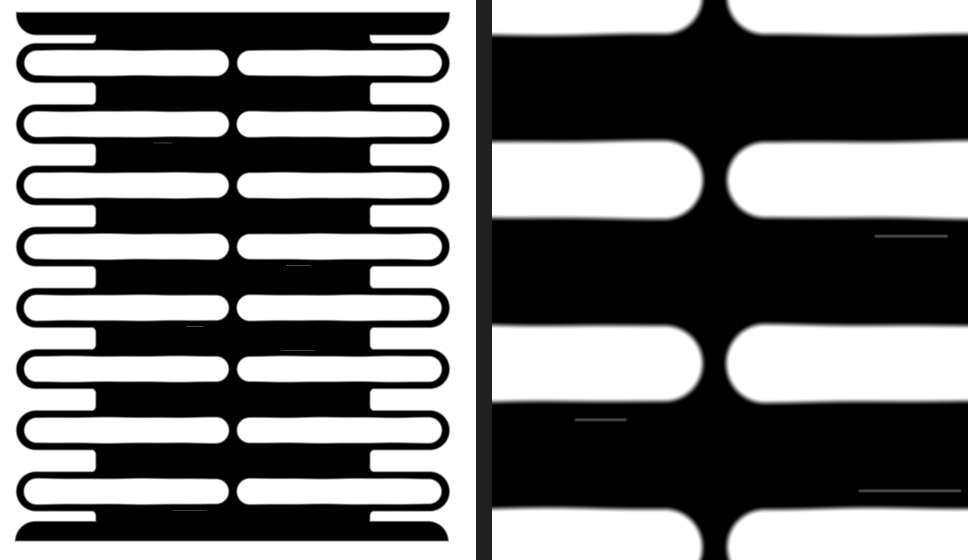
Left, the full canvas; right, a detail of the centre.
Reproduce this pattern procedurally as a WebGL 2 fragment shader.

```glsl
#version 300 es
precision highp float;
// A black column with eight rows of hollow rounded tubes, each split in two
// slots, closed by a cap at both ends. Rows come from rounding y to a pitch;
// shapes are signed distances, with faint scratches and uneven slot edges.

#define ROWS 8.0
#define PITCH 0.1093        // row spacing, in canvas heights
#define FIRST_ROW 0.1224    // centre of the lowest row
#define HALF_WIDTH 0.3867   // reach of tubes and caps
#define TUBE_RADIUS 0.0352
#define SLOT_RADIUS 0.0228
#define SLOT_SPAN vec2(0.0072, 0.3730)
#define COLUMN_HALF 0.2448
#define NOTCH_HALF 0.0202
#define EDGE 0.0024         // half width of the soft edge
#define WOBBLE 0.0004
#define SCRATCH_TONE 0.3

uniform vec2 u_resolution;
out vec4 fragColor;

const vec3 INK = vec3(0.0);
const vec3 PAPER = vec3(1.0);

float hash(vec2 p) {
    return fract(sin(dot(p, vec2(127.1, 311.7))) * 4375.85);
}

float roundedBox(vec2 p, vec2 halfSize, float radius) {
    vec2 q = abs(p) - halfSize + radius;
    return length(max(q, 0.0)) + min(max(q.x, q.y), 0.0) - radius;
}

// End cap: flat outer side, rounded corners on the inner side.
// outward is +1 for the top and -1 for the bottom.
float endCap(vec2 p, float inner, float outer, float outward) {
    float depth = 0.06;
    vec2 q = p - vec2(0.0, inner + outward * depth);
    float body = roundedBox(q, vec2(HALF_WIDTH, depth), 0.036);
    return max(body, outward * (p.y - outer));
}

// Sparse hairline scratches in the solid bands beside the slots.
float scratches(vec2 local, float row) {
    vec2 id = vec2(row, sign(local.x));
    float present = step(0.5, hash(id + 3.7));
    float side = hash(id + 8.1) < 0.25 ? 1.0 : -1.0;
    float middle = mix(0.06, 0.13, hash(id + 1.3));
    float halfLength = mix(0.006, 0.03, hash(id + 5.9));
    vec2 q = vec2(abs(local.x) - middle, local.y - side * 0.0335);
    q.x = max(abs(q.x) - halfLength, 0.0);
    return present * (1.0 - smoothstep(0.0, 0.0016, length(q)));
}

void main() {
    vec2 p = gl_FragCoord.xy / u_resolution.y;
    p.x -= 0.4893 * u_resolution.x / u_resolution.y;

    // Nearest row and position within it
    float row = clamp(round((p.y - FIRST_ROW) / PITCH), 0.0, ROWS - 1.0);
    vec2 local = vec2(p.x, p.y - FIRST_ROW - row * PITCH);
    float ax = abs(p.x);

    // Column with rounded notches between the rows
    float notchY = abs(local.y) - 0.5 * PITCH;
    float notch = roundedBox(vec2(ax - COLUMN_HALF - 0.3, notchY),
                             vec2(0.3, NOTCH_HALF), 0.009);
    float column = max(max(ax - COLUMN_HALF - 0.015, -notch),
                       abs(p.y - 0.506) - 0.465);

    // Tubes, then caps
    float solid = min(column,
        roundedBox(local, vec2(HALF_WIDTH, TUBE_RADIUS), TUBE_RADIUS));
    solid = min(solid, endCap(p, 0.9375, 0.9779, 1.0));
    solid = min(solid, endCap(p + vec2(0.002, 0.0), 0.0690, 0.0339, -1.0));

    // Paired slots with slightly uneven edges
    float wave = sin(p.x * 31.0 + row * 2.3) + 0.6 * sin(p.x * 67.0 + row * 4.1);
    float slotMiddle = 0.5 * (SLOT_SPAN.x + SLOT_SPAN.y);
    float slotHalf = 0.5 * (SLOT_SPAN.y - SLOT_SPAN.x);
    float slot = roundedBox(vec2(ax - slotMiddle, local.y),
                            vec2(slotHalf, SLOT_RADIUS), SLOT_RADIUS);
    solid = max(solid, -slot + WOBBLE * wave);

    // Colour
    float paper = smoothstep(-EDGE, EDGE, solid);
    paper = max(paper, SCRATCH_TONE * scratches(local, row));
    fragColor = vec4(mix(INK, PAPER, paper), 1.0);
}
```
